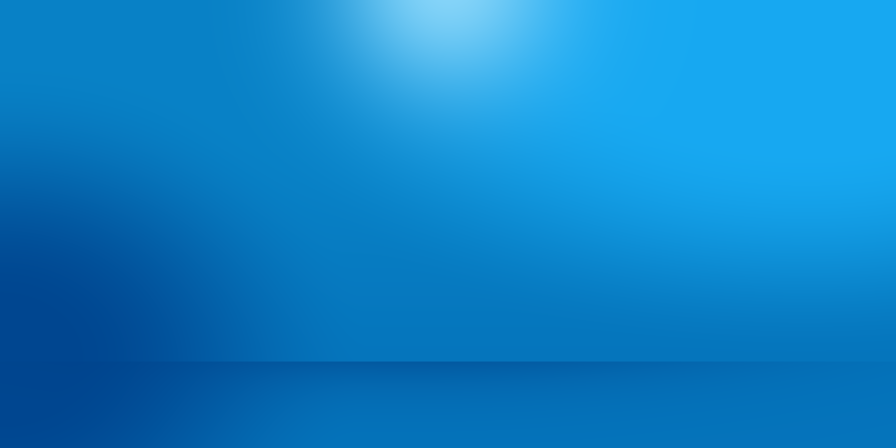
A Shadertoy shader for this background:

```glsl
const vec3 MID_TOP    = vec3(0.030, 0.505, 0.775);
const vec3 MID_LOW    = vec3(0.018, 0.455, 0.735);
const vec3 BRIGHT     = vec3(0.090, 0.660, 0.945);
const vec3 DEEP       = vec3(0.000, 0.275, 0.565);
const vec3 GLOW       = vec3(0.530, 0.835, 0.975);
const vec3 SHADOW     = vec3(0.000, 0.240, 0.520);

// Positions are in canvas heights; the canvas is two units wide.
const float HORIZON       = 0.193;
const vec2  BRIGHT_CENTER = vec2(1.80, 0.95);
const vec2  BRIGHT_RADII  = vec2(0.90, 0.50);
const vec2  DEEP_CENTER   = vec2(0.00, 0.20);
const vec2  DEEP_RADII    = vec2(0.75, 0.60);
const vec2  GLOW_CENTER   = vec2(1.00, 1.04);
const float GLOW_RADIUS   = 0.24;
const float FLOOR_LIGHT   = 0.30;
const float SHADOW_DEPTH  = 0.065;
const float SHADOW_AMOUNT = 0.52;

// One inside the inner radius, fading to zero at the outer radius.
float softEllipse(vec2 p, vec2 center, vec2 radii, float inner, float outer) {
    return 1.0 - smoothstep(inner, outer, length((p - center) / radii));
}

float gaussian(float x) {
    return exp(-x * x);
}

// Broad diagonal light shared by the wall and the floor.
vec3 ambient(vec2 p, float lightAmount) {
    vec3 color = mix(MID_LOW, MID_TOP, smoothstep(0.1, 0.7, p.y));
    float light = softEllipse(p, BRIGHT_CENTER, BRIGHT_RADII, 0.55, 1.5);
    float shade = softEllipse(p, DEEP_CENTER, DEEP_RADII, 0.2, 1.1);
    color = mix(color, BRIGHT, light * lightAmount);
    return mix(color, DEEP, shade);
}

vec3 wall(vec2 p) {
    float glow = gaussian(length(p - GLOW_CENTER) / GLOW_RADIUS);
    return mix(ambient(p, 1.0), GLOW, glow);
}

// The shadow is strongest at the wall and left of the middle.
vec3 ground(vec2 p) {
    float depth = max(HORIZON - p.y, 0.0);
    float spread = gaussian((p.x - 0.9) / 0.8);
    float shadow = SHADOW_AMOUNT * spread * exp(-depth / SHADOW_DEPTH);
    return mix(ambient(p, FLOOR_LIGHT), SHADOW, shadow);
}

void mainImage(out vec4 fragColor, in vec2 fragCoord) {
    vec2 p = fragCoord / iResolution.xy * vec2(2.0, 1.0);
    float edge = 0.75 / iResolution.y;
    float above = smoothstep(HORIZON - edge, HORIZON + edge, p.y);
    fragColor = vec4(mix(ground(p), wall(p), above), 1.0);
}
```
